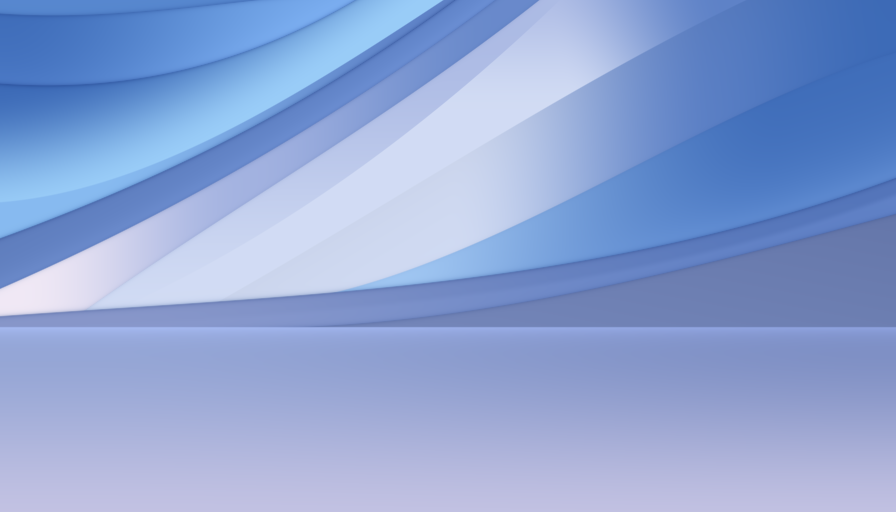
Reproduce this background procedurally as a Shadertoy shader.

```glsl
// Sweeping translucent blue ribbons above a pale lavender studio floor.

#define HORIZON 0.361
#define RIM_WIDTH 0.0035
#define RIM_STRENGTH 0.30
#define DEEP_BLUE vec3(0.24, 0.42, 0.72)
#define MID_BLUE vec3(0.37, 0.51, 0.78)
#define SKY_BLUE vec3(0.60, 0.80, 0.97)
#define PALE vec3(0.82, 0.86, 0.955)
#define LAVENDER vec3(0.64, 0.70, 0.88)
#define BLUSH vec3(0.94, 0.91, 0.96)
#define SLATE vec3(0.43, 0.50, 0.70)

// Cubic Bezier height over a span of x, continued by its end tangents.
float curve(float x, float start, float end, vec4 h) {
    float s = (x - start) / (end - start);
    float t = clamp(s, 0.0, 1.0);
    vec3 a = mix(h.xyz, h.yzw, t);
    vec2 b = mix(a.xy, a.yz, t);
    return mix(b.x, b.y, t) + 3.0 * (h.y - h.x) * min(s, 0.0)
         + 3.0 * (h.w - h.z) * max(s - 1.0, 0.0);
}

// Antialiased coverage where the signed distance is positive.
float cover(float d) {
    float w = 1.0 / iResolution.y;
    return smoothstep(-w, w, d);
}

// Lay one sheet over the scene, with a fine dark rim inside its edge.
vec3 sheet(vec3 below, vec3 tint, float d, float rim) {
    float line = exp(-abs(d) / RIM_WIDTH) * rim * RIM_STRENGTH;
    return mix(below, tint, cover(d)) * (1.0 - line * vec3(1.0, 0.8, 0.5));
}

// Pale centre panels and the blue sheets behind them on the right.
vec3 backPanels(vec2 p) {
    float upper = p.y - curve(p.x, 0.260, 0.833, vec4(0.427, 0.618, 0.840, 1.0));
    float lower = p.y - curve(p.x, 0.390, 1.0, vec4(0.436, 0.532, 0.792, 0.898));

    vec3 col = mix(PALE, LAVENDER, smoothstep(0.78, 1.05, p.y) * 0.8);
    col = mix(col, MID_BLUE, smoothstep(0.62, 0.82, p.x + 0.15 * (p.y - 0.9)));

    vec3 fold = mix(PALE, MID_BLUE, smoothstep(0.50, 0.80, p.x));
    fold = mix(fold, DEEP_BLUE, smoothstep(0.74, 1.0, p.x));
    fold *= 1.0 - 0.03 * exp(upper * 9.0);
    col = sheet(col, fold, -upper, 0.0);

    vec3 wing = mix(vec3(0.63, 0.78, 0.95), DEEP_BLUE, smoothstep(0.42, 0.88, p.x));
    float nearBand = curve(p.x, 0.0, 1.0, vec4(0.382, 0.424, 0.436, 0.652));
    float glow = exp(-max(p.y - nearBand, 0.0) * 11.0);
    wing = mix(wing, vec3(0.45, 0.62, 0.88), glow * 0.65 * smoothstep(0.45, 0.8, p.x));
    return sheet(col, wing, -lower, 0.15);
}

// Stacked sheets that fan out from the upper left.
vec3 leftRibbons(vec3 col, vec2 p) {
    float veil   = p.y - curve(p.x, 0.143, 0.625, vec4(0.405, 0.535, 0.730, 1.0));
    float gauze  = p.y - curve(p.x, 0.104, 0.602, vec4(0.405, 0.607, 0.771, 1.0));
    float ribbon = p.y - curve(p.x, 0.0, 0.553, vec4(0.436, 0.577, 0.757, 1.0));
    float fold   = p.y - curve(p.x, 0.0, 0.508, vec4(0.534, 0.642, 0.783, 1.0));
    float bowl   = p.y - curve(p.x, 0.0, 0.495, vec4(0.605, 0.627, 0.810, 1.0));
    float arch   = p.y - curve(p.x, 0.0, 0.397, vec4(0.836, 0.819, 0.864, 1.0));
    float crest  = p.y - curve(p.x, 0.0, 0.286, vec4(0.973, 0.961, 0.981, 1.0));

    vec3 veilTint = mix(PALE, LAVENDER, smoothstep(0.35, 0.95, p.y) * 0.8);
    col = sheet(col, veilTint, veil, 0.0);

    vec3 gauzeTint = mix(BLUSH, LAVENDER, smoothstep(0.02, 0.28, p.x));
    gauzeTint = mix(gauzeTint, MID_BLUE, smoothstep(0.26, 0.56, p.x) * 0.85);
    col = sheet(col, gauzeTint, gauze, 0.25);

    vec3 ribbonTint = mix(vec3(0.37, 0.49, 0.74), MID_BLUE, p.x * 2.0);
    ribbonTint += 0.06 * exp(-max(ribbon, 0.0) * 30.0);
    col = sheet(col, ribbonTint, ribbon, 0.5);

    vec3 foldTint = mix(vec3(0.53, 0.73, 0.94), MID_BLUE, smoothstep(0.10, 0.50, p.x));
    col = sheet(col, foldTint, fold, 0.9);

    // The bowl glows at its lower lip and towards its upper right end.
    float depth = max(bowl, 0.0) + 0.10 * (0.25 - p.x);
    vec3 bowlTint = mix(SKY_BLUE, DEEP_BLUE, smoothstep(0.0, 0.25, depth));
    col = sheet(col, bowlTint, bowl, 0.0);

    vec3 archTint = mix(DEEP_BLUE, vec3(0.43, 0.63, 0.89), smoothstep(0.0, 0.36, p.x));
    archTint += 0.06 * exp(-max(arch, 0.0) * 14.0);
    col = sheet(col, archTint, arch, 0.9);
    return sheet(col, vec3(0.34, 0.53, 0.81), crest, 0.7);
}

// Long low band that rises to the right, with a slate wall beneath it.
vec3 lowBand(vec3 col, vec2 p) {
    float top = p.y - curve(p.x, 0.0, 1.0, vec4(0.382, 0.424, 0.436, 0.652));
    float base = p.y - curve(p.x, 0.339, 1.0, vec4(0.361, 0.377, 0.478, 0.582));
    vec3 band = mix(vec3(0.53, 0.59, 0.79), vec3(0.33, 0.46, 0.73), smoothstep(0.1, 1.0, p.x));
    band += 0.045 * smoothstep(-0.025, -0.04, top) * p.x;
    col = sheet(col, band, -top, 0.8);
    vec3 wall = SLATE + 0.05 * (0.75 - p.x) - 0.15 * (p.y - 0.42);
    return sheet(col, wall, -base, 0.5);
}

// Floor that brightens towards the viewer, with a glint on the horizon.
vec3 floorTint(vec2 p) {
    float t = clamp(p.y / HORIZON, 0.0, 1.0);
    vec3 far = mix(vec3(0.57, 0.64, 0.83), vec3(0.48, 0.55, 0.76), smoothstep(0.1, 1.0, p.x));
    vec3 col = mix(vec3(0.77, 0.765, 0.89), far, smoothstep(-0.15, 1.0, t));
    return col + vec3(0.08, 0.09, 0.12) * exp(-(HORIZON - p.y) * 55.0);
}

void mainImage(out vec4 fragColor, in vec2 fragCoord) {
    vec2 p = fragCoord / iResolution.xy;
    vec3 col = lowBand(leftRibbons(backPanels(p), p), p);
    col = mix(col, floorTint(p), cover(HORIZON - p.y));
    fragColor = vec4(clamp(col, 0.0, 1.0), 1.0);
}
```
